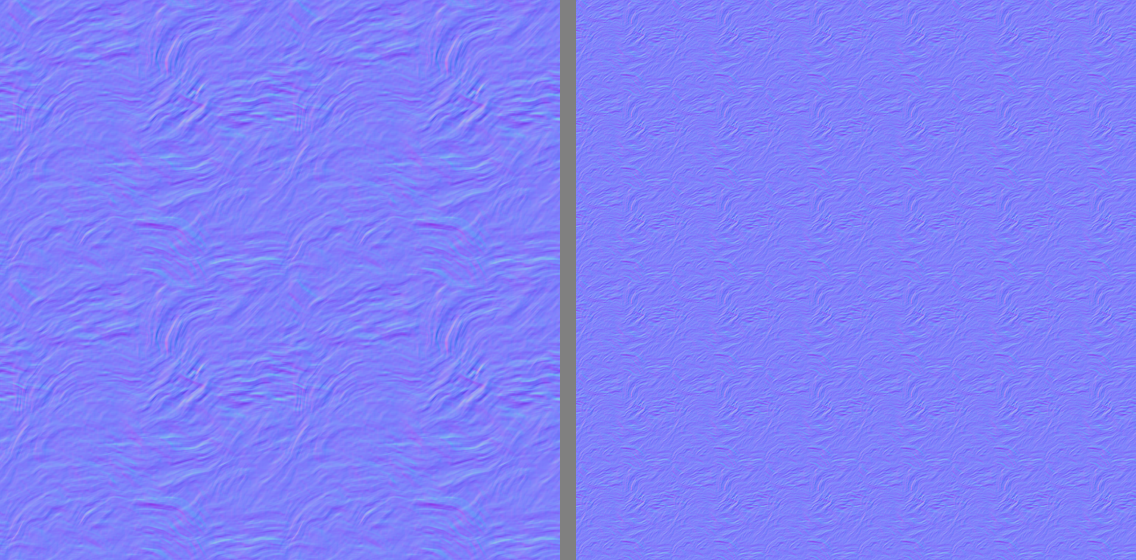
Left: one tile. Right: repeated 3 by 3.
Give the GLSL for this texture map, as a Shadertoy shader.

```glsl
const float REPEATS = 2.0;
const float SLOPE_STEP = 0.0015;

float hash(vec2 p) {
    return fract(sin(dot(p, vec2(127.1, 311.7))) * 43758.5453);
}

// Value noise that wraps after a whole number of lattice cells
float wrapNoise(vec2 p, float period) {
    vec2 cell = floor(p);
    vec2 f = p - cell;
    f = f * f * f * (f * (f * 6.0 - 15.0) + 10.0);
    vec2 lo = mod(cell, period);
    vec2 hi = mod(cell + 1.0, period);
    return mix(mix(hash(lo), hash(vec2(hi.x, lo.y)), f.x),
               mix(hash(vec2(lo.x, hi.y)), hash(hi), f.x), f.y);
}

vec2 rotate(vec2 p, float angle) {
    float c = cos(angle), s = sin(angle);
    return vec2(c * p.x + s * p.y, c * p.y - s * p.x);
}

// Noise whose crests lean over, steep on the far side and gentle on the near one
float leaningNoise(vec2 p, float lean) {
    float n = wrapNoise(p, 256.0);
    return wrapNoise(p - vec2(0.0, lean * n), 256.0);
}

// Bristle marks running along x: broad folds with fine hairs on top
float bristles(vec2 q, float seed) {
    vec2 offset = vec2(seed * 97.0, seed * 53.0);
    float fold = leaningNoise(q * vec2(7.0, 23.0) + offset, 0.4);
    float ridge = leaningNoise(q * vec2(13.0, 46.0) + offset.yx, 0.4);
    float hair = wrapNoise(q * vec2(26.0, 88.0) + offset + 31.0, 256.0);
    return 0.0048 * (fold * fold - 0.33) + 0.0034 * (ridge - 0.5) + 0.0017 * (hair - 0.5);
}

// Overlapping curved dabs, one per jittered cell, blended by their windows
float brushDabs(vec2 p, float cells, float seed) {
    vec2 base = floor(p * cells);
    float total = 0.0;
    float weight = 0.02;
    for (int y = -1; y <= 1; y++) {
        for (int x = -1; x <= 1; x++) {
            vec2 id = base + vec2(x, y);
            vec2 key = mod(id, cells) + seed;
            vec2 jitter = vec2(hash(key + 3.1), hash(key + 7.7));
            float angle = 0.2 + 1.5 * (hash(key + 13.3) - 0.5);
            float bend = mix(-1.0, 3.4, hash(key + 19.9));
            float strength = mix(0.5, 1.7, pow(hash(key + 23.5), 2.0));

            vec2 q = rotate(p * cells - id - 0.2 - 0.6 * jitter, angle);
            float w = smoothstep(1.0, 0.0, length(q * vec2(0.87, 1.15)));
            w *= w;
            q /= cells;
            q.y += bend * q.x * q.x;
            total += w * strength * bristles(q, hash(key + 29.2));
            weight += w;
        }
    }
    return total / weight;
}

float surfaceHeight(vec2 p) {
    // Gentle wander so that no stroke is perfectly regular
    vec2 sway = vec2(wrapNoise(p * 7.0, 7.0), wrapNoise(p * 7.0 + 3.0, 7.0)) - 0.5;
    vec2 ripple = vec2(wrapNoise(p * 19.0, 19.0), wrapNoise(p * 19.0 + 8.0, 19.0)) - 0.5;
    vec2 q = p + 0.03 * sway + 0.012 * ripple;
    float strokes = brushDabs(q, 4.0, 11.0) + 0.65 * brushDabs(q, 8.0, 47.0);
    float grain = wrapNoise(p * 90.0, 90.0) - 0.5;
    return strokes + 0.0006 * grain;
}

// Normal from forward differences, with the horizontal axis pointing uphill
vec3 surfaceNormal(vec2 p) {
    float h = surfaceHeight(p);
    float dx = surfaceHeight(p + vec2(SLOPE_STEP, 0.0)) - h;
    float dy = surfaceHeight(p + vec2(0.0, SLOPE_STEP)) - h;
    return normalize(vec3(dx, -dy, SLOPE_STEP));
}

void mainImage(out vec4 fragColor, in vec2 fragCoord) {
    vec2 tile = fragCoord / iResolution.xy * REPEATS;
    vec3 normal = surfaceNormal(tile);

    // Pack the normal as colour, with a slightly muted blue
    vec3 color = normal * 0.5 + vec3(0.505, 0.504, 0.483);
    fragColor = vec4(clamp(color, 0.0, 1.0), 1.0);
}
```
